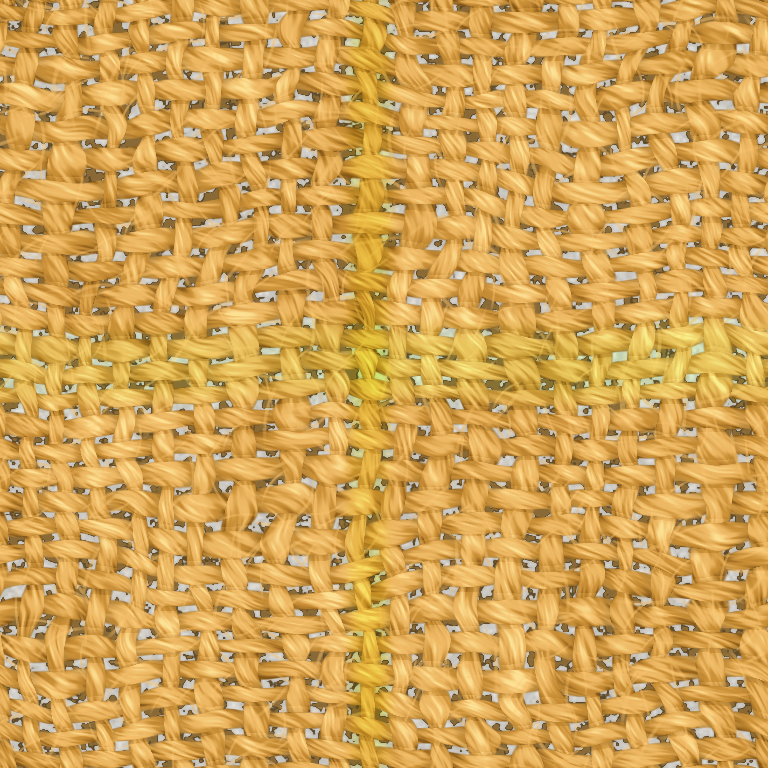
This texture is drawn by a WebGL 1 fragment shader. Its source:

```glsl
precision highp float;
uniform vec2 u_resolution;

const vec2 THREADS = vec2(20.0, 28.0);
const float PI = 3.14159265;
const vec3 SHADOW = vec3(0.52, 0.34, 0.09);
const vec3 OCHRE = vec3(0.79, 0.56, 0.21);
const vec3 STRAW = vec3(0.93, 0.72, 0.39);
const vec3 PALE = vec3(0.99, 0.88, 0.58);
const vec3 TAN = vec3(0.67, 0.52, 0.27);
const vec3 SILVER = vec3(0.76, 0.75, 0.73);
const vec3 OUTLINE = vec3(0.31, 0.23, 0.10);

float hash(vec2 p) {
  return fract(sin(dot(p, vec2(127.1, 311.7))) * 43758.5);
}

// Value noise that wraps after the given number of cells
float noise(vec2 p, vec2 period) {
  vec2 i = floor(p);
  vec2 f = fract(p);
  f = f * f * (3.0 - 2.0 * f);
  vec2 a = mod(i, period);
  vec2 b = mod(i + 1.0, period);
  return mix(mix(hash(a), hash(vec2(b.x, a.y)), f.x),
             mix(hash(vec2(a.x, b.y)), hash(b), f.x), f.y);
}

// Twisted fibres running along x
float fibres(vec2 p) {
  float coarse = noise(vec2(p.x * 32.0, p.y * 200.0 + p.x * 100.0), vec2(32.0, 100.0));
  float fine = noise(vec2(p.x * 60.0, p.y * 390.0 + p.x * 130.0), vec2(60.0, 130.0));
  return 0.6 * coarse + 0.4 * fine;
}

// Height and coverage of one thread; lift is 1 where it passes on top
vec2 thread(float across, float halfWidth, float lift) {
  float d = abs(across) / (halfWidth * (0.85 + 0.2 * lift));
  float cover = 1.0 - smoothstep(0.82, 1.02, d);
  float dome = sqrt(max(1.0 - d * d, 0.0));
  return vec2((0.5 * dome + 0.5 * lift) * cover, cover);
}

// Loose curved hairs scattered over a wrapping grid
float hairs(vec2 uv, float cells, float seed) {
  vec2 p = uv * cells;
  float strands = 0.0;
  for (int j = -1; j <= 1; j++) {
    for (int i = -1; i <= 1; i++) {
      vec2 cell = floor(p) + vec2(float(i), float(j));
      vec2 id = mod(cell, cells) + seed;
      vec2 r = p - cell - vec2(hash(id), hash(id + 17.3));
      float angle = 2.0 * PI * hash(id + 31.7);
      float c = cos(angle);
      float s = sin(angle);
      r = vec2(c * r.x + s * r.y, c * r.y - s * r.x);
      r.y += (hash(id + 47.1) - 0.5) * r.x * r.x;
      float fade = 1.0 - smoothstep(0.25, 0.8, abs(r.x));
      strands = max(strands, fade * (1.0 - smoothstep(0.015, 0.055, abs(r.y))));
    }
  }
  return strands;
}

vec3 juteRamp(float t) {
  vec3 color = mix(SHADOW, OCHRE, smoothstep(0.05, 0.42, t));
  color = mix(color, STRAW, smoothstep(0.4, 0.68, t));
  return mix(color, PALE, smoothstep(0.68, 1.0, t));
}

// Light debris with dark contours, seen between the threads
vec3 gapColor(vec2 uv) {
  float grain = 0.65 * noise(uv * 110.0, vec2(110.0)) + 0.35 * noise(uv * 230.0, vec2(230.0));
  float contour = 1.0 - smoothstep(0.015, 0.06, abs(grain - 0.43));
  vec3 color = mix(TAN * 0.8, SILVER + 0.3 * (grain - 0.5), smoothstep(0.38, 0.48, grain));
  return mix(color, OUTLINE, 0.8 * contour);
}

float band(float x, float center, float width) {
  float d = (x - center) / width;
  return exp(-d * d * d * d);
}

void main() {
  vec2 uv = gl_FragCoord.xy / u_resolution;

  // Uneven hand-woven grid
  vec2 sway = vec2(noise(uv * 7.0, vec2(7.0)), noise(uv * 6.0 + 3.5, vec2(6.0))) - 0.5;
  vec2 jitter = vec2(noise(uv * 24.0, vec2(24.0)), noise(uv * 22.0 + 0.5, vec2(22.0))) - 0.5;
  vec2 q = uv * THREADS + sway * vec2(0.9, 1.1) + jitter * vec2(0.35, 0.3);
  vec2 id = mod(floor(q), THREADS);
  vec2 f = fract(q) - 0.5;
  vec2 warped = q / THREADS;

  // Plain weave: each thread goes over and under in turn
  float weftLift = 0.5 + 0.5 * cos(PI * (q.x - 0.5 + id.y));
  float warpLift = 0.5 - 0.5 * cos(PI * (q.y - 0.5 + id.x));
  float slubs = noise(uv * vec2(20.0, 28.0), THREADS) - 0.5;
  float weftWidth = 0.39 + 0.08 * (hash(vec2(id.y, 5.0)) - 0.5) + 0.16 * slubs;
  float warpWidth = 0.32 + 0.10 * (hash(vec2(id.x, 9.0)) - 0.5) - 0.14 * slubs;
  vec2 weft = thread(f.y, weftWidth, weftLift);
  vec2 warp = thread(f.x, warpWidth, warpLift);
  float weftOnTop = smoothstep(-0.06, 0.06, weft.x - warp.x);
  float height = max(weft.x, warp.x);
  float cover = max(weft.y, warp.y);

  // Jute shading
  float fibre = mix(fibres(warped.yx), fibres(warped), weftOnTop);
  float patches = noise(uv * 9.0, vec2(9.0)) - 0.5;
  float light = 0.04 + 0.68 * height + 0.75 * (fibre - 0.5) + 0.2 * patches + 0.12 * f.y;
  vec3 color = juteRamp(light);
  color = mix(color, TAN, 0.65 * (1.0 - smoothstep(0.35, 0.75, height)) * smoothstep(0.3, 0.6, fibre));
  color = mix(gapColor(uv), color, cover);

  // Frayed hairs
  float fray = max(hairs(uv, 16.0, 0.0), hairs(uv, 23.0, 60.0));
  color = mix(color, STRAW + 0.15 * (fibre - 0.3), 0.5 * fray);

  // Faded yellow bands across the cloth
  float stain = 0.5 + 0.5 * noise(uv * 12.0, vec2(12.0));
  float upright = band(uv.x + 0.01 * sway.x, 0.48, 0.028) * stain;
  float level = band(uv.y + 0.03 * sway.y, 0.525, 0.052) * stain;
  color *= mix(vec3(1.0), vec3(0.97, 0.99, 0.58), upright);
  color *= mix(vec3(1.0), vec3(0.98, 1.08, 0.92), level);

  gl_FragColor = vec4(clamp(color, 0.0, 1.0), 1.0);
}
```
